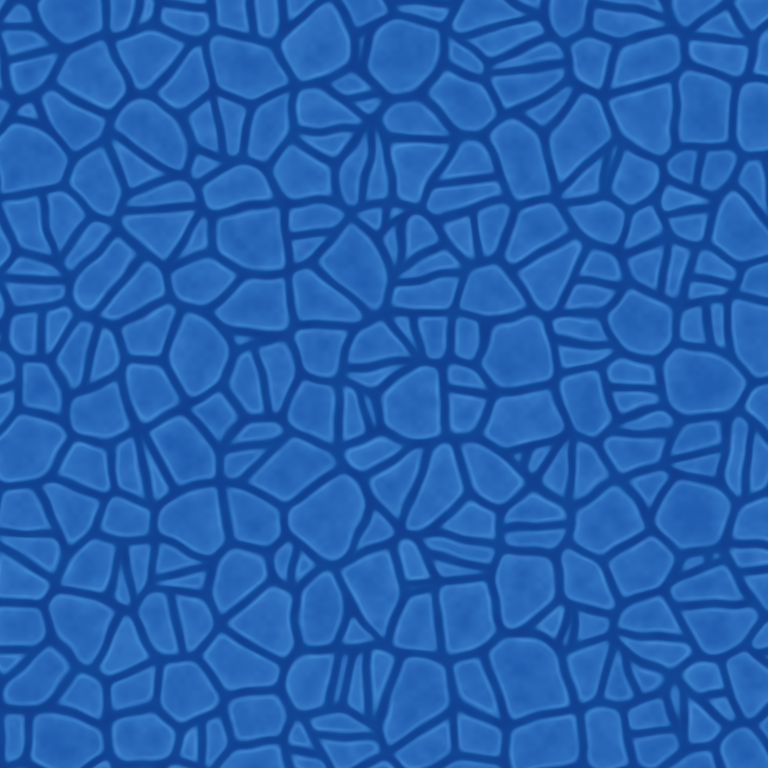
Give the GLSL for this texture, as a Shadertoy shader.

```glsl
// Blue crazy paving: irregular rounded stones with pale rims and dark joints.

vec2 hash2(vec2 p) {
    vec3 q = fract(p.xyx * vec3(0.1031, 0.1030, 0.0973));
    q += dot(q, q.yzx + 33.33);
    return fract((q.xx + q.yz) * q.zy);
}

float noise(vec2 p) {
    vec2 i = floor(p), f = fract(p);
    f = f * f * (3.0 - 2.0 * f);
    return mix(mix(hash2(i).x, hash2(i + vec2(1, 0)).x, f.x),
               mix(hash2(i + vec2(0, 1)).x, hash2(i + vec2(1, 1)).x, f.x), f.y);
}

float smoothMin(float a, float b, float k) {
    float h = max(k - abs(a - b), 0.0) / k;
    return min(a, b) - h * h * k * 0.25;
}

// Stone centre in xy, size weight in z
vec3 stoneSite(vec2 cell) {
    vec2 jitter = 0.5 + 0.84 * (hash2(cell + 61.0) - 0.5);
    return vec3(cell + jitter, 0.42 * hash2(cell + 137.0).x);
}

float power(vec2 p, vec3 site) {
    vec2 r = p - site.xy;
    return dot(r, r) - site.z;
}

// Distance to the nearest joint; also returns the cell of the stone
float jointDistance(vec2 p, out vec2 home) {
    float best = 1e5;
    vec2 base = floor(p);
    for (int y = -2; y <= 2; y++)
    for (int x = -2; x <= 2; x++) {
        vec2 cell = base + vec2(x, y);
        float d = power(p, stoneSite(cell));
        if (d < best) { best = d; home = cell; }
    }

    // Straight borders to the neighbours, blended to round the corners
    vec3 site = stoneSite(home);
    float edge = 1.0;
    for (int y = -3; y <= 3; y++)
    for (int x = -3; x <= 3; x++) {
        if (x == 0 && y == 0) continue;
        vec3 other = stoneSite(home + vec2(x, y));
        float d = (power(p, other) - best) / (2.0 * length(other.xy - site.xy));
        edge = smoothMin(edge, d, 0.11);
    }

    // Some stones are cut into two slabs, mostly along an axis
    vec2 cut = hash2(home + 211.0);
    if (cut.x < 0.36) {
        float angle = (cut.y - 0.5) * 0.5 + (cut.x < 0.18 ? 0.0 : 1.5708);
        float d = abs(dot(p - site.xy, vec2(cos(angle), sin(angle))));
        edge = smoothMin(edge, d, 0.09);
    }
    return edge;
}

void mainImage(out vec4 fragColor, in vec2 fragCoord) {
    vec2 p = 13.6 * fragCoord / iResolution.y + 20.0;
    vec2 wobble = vec2(noise(p * 2.3), noise(p * 2.3 + 47.0)) - 0.5;

    vec2 home;
    float edge = jointDistance(p + 0.09 * wobble, home);
    float inside = max(edge - 0.075, 0.0);

    // Mottled stone face, darker towards the middle
    float mottle = 0.65 * noise(p * 4.0 + 9.0) + 0.35 * noise(p * 9.0) - 0.5;
    float tone = 0.13 + 0.52 * exp(-inside / 0.13) + 0.45 * mottle;
    tone += 0.12 * (hash2(home + 303.0).x - 0.5);

    // Uneven bright line just inside the rim
    float rim = smoothstep(0.02, 0.05, inside) * (1.0 - smoothstep(0.05, 0.10, inside));
    tone += 0.38 * rim * noise(p * 3.0 + 80.0);
    vec3 stone = mix(vec3(0.13, 0.365, 0.69), vec3(0.25, 0.53, 0.82), clamp(tone, 0.0, 1.15));

    // Dark joint, slightly lighter in patches and near the stones
    float lift = 0.6 * noise(p * 3.5 + 120.0) + 0.5 * smoothstep(0.01, 0.07, edge);
    vec3 joint = mix(vec3(0.065, 0.245, 0.555), vec3(0.075, 0.305, 0.61), lift);

    float soft = max(0.03, 13.6 / iResolution.y);
    vec3 color = mix(joint, stone, smoothstep(0.078 - soft, 0.078 + soft, edge));
    fragColor = vec4(color, 1.0);
}
```
